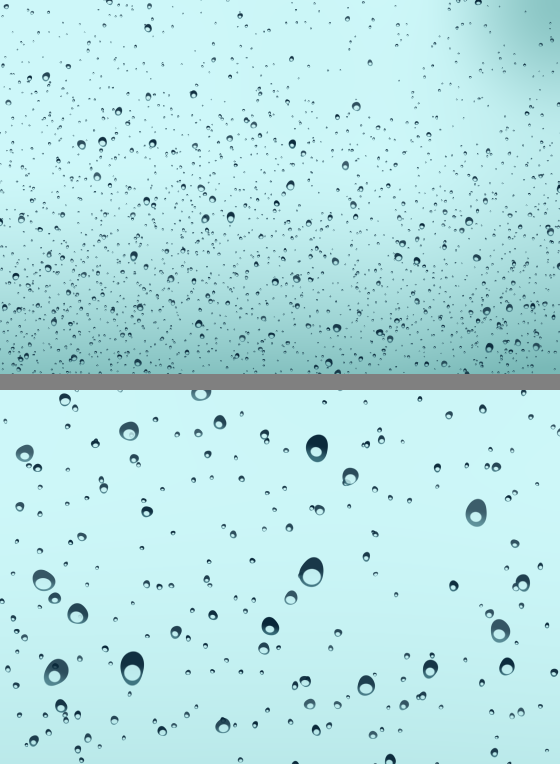
Top, the full canvas; bottom, a detail of the centre.
Give the GLSL for this texture, as a Shadertoy shader.

```glsl
// Small rain drops on a window pane in front of a pale teal sky.

const vec3 SKY_LIGHT = vec3(0.805, 0.970, 0.975);
const vec3 SKY_DEEP  = vec3(0.530, 0.765, 0.760);
const vec3 DROP_INK  = vec3(0.030, 0.150, 0.220);
const vec3 DROP_RIM  = vec3(0.220, 0.430, 0.480);
const int   LAYERS       = 4;
const float COARSE_CELL  = 0.11;  // grid of the largest drops, in canvas heights
const float CELL_SHRINK  = 0.61;  // cell size ratio from layer to layer
const float DROP_RADIUS  = 0.105; // largest radius, in cells
const float DENSITY_TOP  = 0.26;
const float DENSITY_BASE = 0.88;
const float CLUSTER_FREQ = 6.0;

float hash(vec2 p) {
    return fract(sin(dot(p, vec2(127.1, 311.7))) * 43758.5453);
}

float valueNoise(vec2 p) {
    vec2 i = floor(p), f = fract(p);
    f = f * f * (3.0 - 2.0 * f);
    return mix(mix(hash(i), hash(i + vec2(1, 0)), f.x),
               mix(hash(i + vec2(0, 1)), hash(i + vec2(1, 1)), f.x), f.y);
}

// Soft disc coverage: d is the distance in radii, blur the half edge width
float disc(float d, float blur) {
    return 1.0 - smoothstep(1.0 - blur, 1.0 + blur, d);
}

// Sky: darker towards the bottom, the right side and the upper right corner
vec3 skyColor(vec2 p, float aspect) {
    float low = 1.06 * pow(max(1.0 - p.y / 0.6, 0.0), 1.7);
    float side = 0.20 * smoothstep(0.65, 1.0, p.x / aspect);
    float corner = 0.75 * (1.0 - smoothstep(0.0, 0.38, distance(p, vec2(aspect, 1.0))));
    float cloud = 0.08 * (valueNoise(p * 2.5) - 0.5);
    return mix(SKY_LIGHT, SKY_DEEP, clamp(low + side + corner + cloud, 0.0, 1.2));
}

// Chance that a cell around this point holds a drop
float dropChance(vec2 p) {
    float density = mix(DENSITY_BASE, DENSITY_TOP, smoothstep(0.1, 0.95, p.y));
    return density * mix(0.55, 1.3, valueNoise(p * CLUSTER_FREQ + 17.0));
}

// One drop: dark cap above, thin rim, bright window below the middle
vec3 paintDrop(vec3 color, vec3 sky, vec2 offset, float radius, vec2 seed, float pixel) {
    float tilt = 0.7 * (hash(seed + 3.1) - 0.65);
    float c = cos(tilt), s = sin(tilt);
    vec2 q = mat2(c, -s, s, c) * offset / radius;
    q.y *= mix(0.78, 1.08, hash(seed + 5.3));
    float angle = atan(q.y, q.x);
    float wobble = 1.0 + 0.07 * sin(2.0 * angle + 6.28 * hash(seed + 7.7))
                       + 0.04 * sin(3.0 * angle + 6.28 * hash(seed + 9.2));
    float blur = 0.7 * pixel / radius;

    float body = disc(length(q) / wobble, blur);
    vec2 windowSize = vec2(0.66, 0.50) * mix(0.72, 1.1, hash(seed + 11.4));
    float window = disc(length((q + vec2(0.0, 0.30)) / windowSize), blur / windowSize.y);
    vec3 water = mix(DROP_RIM, DROP_INK, smoothstep(-0.9, 0.3, q.y));
    water = mix(water, min(sky * 1.04, 1.0), 0.92 * window);
    return mix(color, water, body * mix(0.72, 1.0, hash(seed + 13.8)));
}

void mainImage(out vec4 fragColor, in vec2 fragCoord) {
    float pixel = 1.0 / iResolution.y;
    float aspect = iResolution.x * pixel;
    vec2 p = fragCoord * pixel;
    vec3 sky = skyColor(p, aspect);
    vec3 color = sky;

    // Finest drops first, the largest on top
    for (int layer = LAYERS - 1; layer >= 0; layer--) {
        float cell = COARSE_CELL * pow(CELL_SHRINK, float(layer));
        vec2 home = floor(p / cell);
        for (int y = -1; y <= 1; y++)
        for (int x = -1; x <= 1; x++) {
            vec2 id = home + vec2(x, y);
            vec2 seed = id + 37.0 * float(layer + 1);
            vec2 jitter = vec2(hash(seed + 0.3), hash(seed + 1.9));
            vec2 center = (id + jitter) * cell;
            if (hash(seed + 2.6) > dropChance(center)) continue;
            float radius = cell * DROP_RADIUS * mix(0.6, 1.0, hash(seed + 4.5));
            vec2 offset = p - center;
            if (length(offset) > 1.6 * radius + 2.0 * pixel) continue;
            color = paintDrop(color, sky, offset, radius, seed, pixel);
        }
    }
    fragColor = vec4(color, 1.0);
}
```
